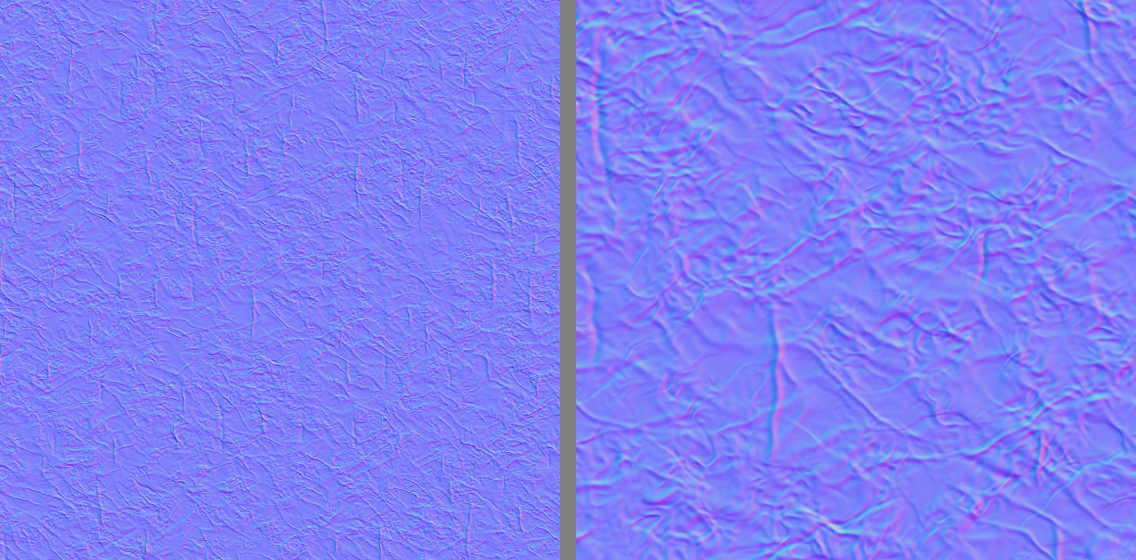
Left, the full canvas; right, a detail of the centre.
A WebGL 2 fragment shader for this texture map:

```glsl
#version 300 es
precision highp float;
// Normal map of weathered, finely crumbled plaster with thin upright cracks.

uniform vec2 u_resolution;
out vec4 fragColor;

// Integer hash: two random values in 0..1 per lattice cell.
vec2 hash2(vec2 cell) {
  uvec2 v = uvec2(ivec2(cell) + 4096);
  v = v * 1664525u + 1013904223u;
  v.x += v.y * 1664525u;
  v.y += v.x * 1664525u;
  v ^= v >> 16u;
  v.x += v.y * 1664525u;
  v.y += v.x * 1664525u;
  v ^= v >> 16u;
  return vec2(v & 65535u) / 65535.0;
}

float corner(vec2 cell, vec2 offset) {
  return dot(hash2(cell) * 2.0 - 1.0, offset);
}

// Gradient noise, roughly -0.7..0.7.
float noise(vec2 p) {
  vec2 i = floor(p), f = p - i;
  vec2 u = f * f * f * (f * (f * 6.0 - 15.0) + 10.0);
  vec2 x = vec2(1, 0), y = vec2(0, 1);
  return mix(mix(corner(i, f), corner(i + x, f - x), u.x),
             mix(corner(i + y, f - y), corner(i + 1.0, f - 1.0), u.x), u.y);
}

mat2 rotation(float a) {
  return mat2(cos(a), sin(a), -sin(a), cos(a));
}

// Thin ridge along the zero contour of the noise.
float crease(vec2 p, float width) {
  float n = noise(p) / width;
  return exp(-n * n);
}

// Scattered, slightly bent strokes that run along y and taper at both ends.
float strokes(vec2 p, vec2 cells, float seed, float share) {
  float sum = 0.0;
  vec2 base = floor(p * cells);
  for (int j = -1; j <= 1; j++) {
    for (int i = -1; i <= 1; i++) {
      vec2 cell = base + vec2(i, j);
      vec2 place = hash2(cell + seed), kind = hash2(cell + seed + 517.0);
      if (kind.x > share) continue;
      vec2 d = p - (cell + place) / cells;
      float phase = place.x * 40.0;
      d.x += 0.0025 * sin(d.y * 50.0 + phase) + 0.001 * sin(d.y * 210.0 + phase * 3.0);
      d.x += d.y * (place.y - 0.5) * 0.2;
      float halfLength = mix(0.02, 0.075, kind.y * kind.y);
      float taper = 1.0 - smoothstep(0.4, 1.0, abs(d.y) / halfLength);
      float across = d.x / mix(0.0017, 0.0029, place.y);
      sum += exp(-across * across) * taper * (fract(kind.y * 7.0) > 0.4 ? 1.0 : -0.8);
    }
  }
  return sum;
}

// Surface height in units of the canvas.
float height(vec2 p) {
  vec2 bend = 0.009 * vec2(noise(p * 17.0), noise(p * 17.0 + 71.0));
  bend += 0.005 * vec2(noise(p * 62.0 + 23.0), noise(p * 62.0 + 95.0));
  vec2 q = p + bend;

  // Small worn patches stay almost flat, the rest crumbles.
  float patches = 0.6 * noise(p * 8.0 + 3.0) + noise(p * 27.0 + 40.0);
  float rough = smoothstep(-0.38, 0.28, patches);
  float wrinkled = mix(0.5, 1.0, rough);
  float folded = smoothstep(-0.1, 0.25, noise(p * 14.0 + 260.0));

  // Flaked steps and small wrinkles.
  float h = 0.0009 * wrinkled * smoothstep(-0.055, 0.055, noise(q * vec2(28, 36) + 11.0));
  h += 0.0006 * wrinkled * crease(q * vec2(42, 52) + 57.0, 0.11);

  // Slanted folds in two directions, each broken into short pieces.
  vec2 rising = q * rotation(0.5), falling = q * rotation(-0.6);
  h += 0.0010 * folded * crease(rising * vec2(13, 40) + 131.0, 0.075);
  h += 0.0009 * (1.0 - folded) * crease(falling * vec2(14, 42) + 177.0, 0.075);

  // Fine crumbly grain.
  vec2 grain = q * rotation(0.25);
  h += 0.0008 * rough * crease(grain * vec2(88, 110) + 213.0, 0.19);
  h += 0.0009 * mix(0.2, 1.0, rough) * noise(grain * vec2(185, 215) + 301.0);

  // Upright cracks and a few slanted ones.
  vec2 s = p + 0.35 * bend;
  h += 0.0018 * strokes(s, vec2(12, 8), 31.0, 0.8);
  h += 0.0012 * strokes(s * rotation(1.05), vec2(9, 7), 211.0, 0.4);
  h += 0.0012 * strokes(s * rotation(-1.0), vec2(9, 7), 401.0, 0.4);
  return h;
}

void main() {
  vec2 p = gl_FragCoord.xy / u_resolution.y;
  float e = 0.001;
  float h = height(p);
  vec2 slope = vec2(height(p + vec2(e, 0)) - h, height(p + vec2(0, e)) - h) / e;
  vec3 normal = normalize(vec3(-slope * vec2(0.9, 0.85), 1.0));
  fragColor = vec4((normal * 0.5 + 0.5) * vec3(1.0, 1.0, 0.98), 1.0);
}
```
